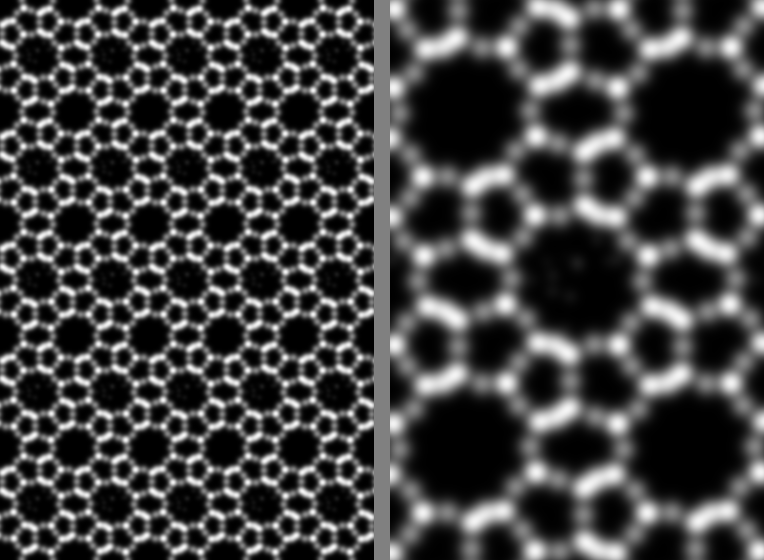
Left, the full canvas; right, a detail of the centre.
Give the GLSL for this pattern, as a WebGL 1 fragment shader.

```glsl
precision highp float;
// Soft white beads linked into rings around dark round pores, five cells each way.
// One motif of blurred beads is summed over the four images of a p2gg cell;
// the pore at each cell centre also holds a few faint scattered specks.

uniform vec2 u_resolution;

const vec2 REPEATS = vec2(5.0, 5.0);
const vec2 CELL_SHAPE = vec2(1.0, 1.5);  // cell size in cell widths
const float BEAD_RADIUS = 0.038;
const float SPECK_RADIUS = 0.026;
const float PORE_RADIUS = 0.23;
const float EXPOSURE = 0.9;

float hash(float n) {
  return fract(sin(n * 127.1) * 43758.5453);
}

float blob(vec2 offset, float radius) {
  return exp(-dot(offset, offset) / (2.0 * radius * radius));
}

// Bead at a fractional site, wrapped to its nearest copy
float bead(vec2 p, vec2 site, float weight) {
  vec2 offset = fract(p - site + 0.5) - 0.5;
  return weight * blob(offset * CELL_SHAPE, BEAD_RADIUS);
}

// Strong beads at the ring corners
float cornerBeads(vec2 p) {
  return bead(p, vec2(0.168, 0.422), 1.15)
       + bead(p, vec2(0.313, 0.307), 1.30)
       + bead(p, vec2(-0.469, 0.277), 1.05)
       + bead(p, vec2(-0.472, 0.121), 1.05)
       + bead(p, vec2(0.318, 0.072), 1.30)
       + bead(p, vec2(0.176, 0.187), 1.15);
}

// Weaker beads between corners; the heavy ones fill the bright bars
float linkBeads(vec2 p) {
  float links = bead(p, vec2(0.259, 0.373), 0.6)
              + bead(p, vec2(0.424, 0.308), 0.6)
              + bead(p, vec2(-0.471, 0.199), 0.6)
              + bead(p, vec2(0.418, 0.094), 0.6)
              + bead(p, vec2(0.227, 0.116), 0.6)
              + bead(p, vec2(0.256, 0.244), 0.6)
              + bead(p, vec2(0.292, -0.004), 0.6);
  float bars = bead(p, vec2(0.091, 0.409), 0.9)
             + bead(p, vec2(0.096, 0.193), 0.9);
  float spurs = bead(p, vec2(-0.442, 0.288), 0.15)
              + bead(p, vec2(-0.439, 0.108), 0.15);
  return links + bars + spurs;
}

// Sum over identity, half turn and the two glide reflections
float framework(vec2 p) {
  float total = 0.0;
  for (int i = 0; i < 2; i++) {
    vec2 turned = p * (1.0 - 2.0 * float(i));
    vec2 glided = vec2(0.5 - turned.x, 0.5 + turned.y);
    total += cornerBeads(turned) + linkBeads(turned);
    total += cornerBeads(glided) + linkBeads(glided);
  }
  return total;
}

// Faint specks scattered in the central pore
float specks(vec2 p) {
  float total = 0.0;
  for (int i = 0; i < 18; i++) {
    float id = float(i) + 1.0;
    float angle = 6.28318 * hash(id);
    float reach = PORE_RADIUS * sqrt(hash(id + 31.7));
    vec2 centre = reach * vec2(cos(angle), sin(angle));
    total += hash(id + 67.3) * blob(p * CELL_SHAPE - centre, SPECK_RADIUS);
  }
  return total;
}

// Gentle shoulder that keeps the brightest beads below white
float softenHighlights(float v) {
  v = min(v, 1.4);
  return v - 0.17 * v * v;
}

void main() {
  vec2 uv = gl_FragCoord.xy / u_resolution;
  vec2 p = fract(uv * REPEATS) - 0.5;

  float light = EXPOSURE * framework(p) + 0.06 * specks(p);
  gl_FragColor = vec4(vec3(softenHighlights(light)), 1.0);
}
```
